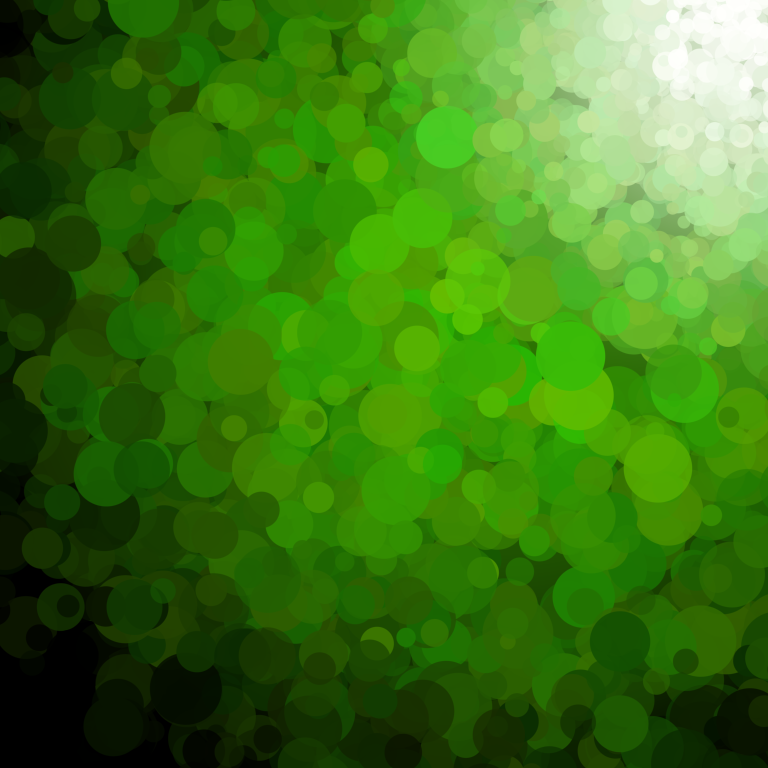
Give the GLSL for this background, as a Shadertoy shader.

```glsl
// Overlapping translucent green discs, lit white from the upper right and fading to black corners.

const vec2  LIGHT_POS    = vec2(0.97, 0.97);
const float LIGHT_REACH  = 0.53;
const vec2  GLOW_POS     = vec2(0.65, 0.66);
const float GLOW_REACH   = 0.75;
const float GLOW_FALLOFF = 2.0;
const vec3  COOL_GREEN   = vec3(0.14, 0.68, 0.01);
const vec3  WARM_GREEN   = vec3(0.36, 0.65, 0.00);
const vec3  LIGHT_COLOR  = vec3(1.00, 1.00, 0.99);
const int   LAYERS       = 18;
const float COARSE_CELL  = 0.098;
const float FINE_CELL    = 0.040;
const float MIN_RADIUS   = 0.012;
const float MAX_RADIUS   = 0.047;
const float TONE_JITTER  = 0.13;
const float REACH_JITTER = 0.10;
const float GROUND_TONE  = -0.30;

// Three random values in 0..1 from a cell and a seed
vec3 hash3(vec2 cell, float seed) {
    vec3 p = fract(vec3(cell.xyx + seed * 17.31) * vec3(0.1031, 0.1030, 0.0973));
    p += dot(p, p.yxz + 33.33);
    return fract((p.xxy + p.yzz) * p.zyx);
}

// Strength of the white light, 0..1
float lightAt(vec2 p) {
    return 1.0 - smoothstep(0.0, LIGHT_REACH, distance(p, LIGHT_POS));
}

// Colour of the scene at a point, with shifts in hue, tone and glow reach
vec3 glowColor(vec2 p, float warmth, float tone, float reachShift) {
    float reach = max(distance(p, GLOW_POS) / GLOW_REACH + reachShift, 0.0);
    float glow = max(1.0 - pow(reach, GLOW_FALLOFF), 0.0);
    float light = lightAt(p);
    // Keeps the upper right corner bright where the green glow fades
    glow = mix(glow, 1.0, smoothstep(0.0, 0.4, light));
    vec3 green = mix(COOL_GREEN, WARM_GREEN, warmth) * glow * (1.0 + tone);
    return mix(green, LIGHT_COLOR, clamp(light * (1.0 + 0.7 * tone), 0.0, 1.0));
}

// Paints one layer of jittered discs over the colour below
vec3 paintLayer(vec3 color, vec2 uv, float layer, float pixel) {
    bool fine = mod(layer, 3.0) > 1.5;
    float cellSize = fine ? FINE_CELL : COARSE_CELL;
    float depth = layer / float(LAYERS - 1);
    vec2 grid = uv / cellSize + hash3(vec2(layer, 5.0), 3.0).xy * 7.0 + 20.0;
    vec2 baseCell = floor(grid);

    for (int y = -1; y <= 1; y++) {
        for (int x = -1; x <= 1; x++) {
            vec2 cell = baseCell + vec2(x, y);
            vec3 place = hash3(cell, layer + 1.0);
            vec3 look = hash3(cell, layer + 41.0);
            vec3 shift = hash3(cell, layer + 83.0);
            vec2 offset = (grid - cell - place.xy) * cellSize;
            vec2 center = uv - offset;
            float light = lightAt(center);

            // Discs shrink toward the light; upper layers hold more small ones
            float size = pow(place.z, mix(0.45, 1.0, depth));
            float radius = mix(MIN_RADIUS, MAX_RADIUS, size) * mix(1.0, 0.42, light);
            if (fine) radius = mix(0.009, 0.026, size) * mix(1.0, 0.75, light);

            // Fine discs gather near the light
            float keep = fine ? 0.03 + 1.3 * light : mix(1.0, 0.6, depth);
            float present = step(shift.x, keep);

            // Nearer discs are a little brighter
            float tone = (look.y * 2.0 - 1.0) * TONE_JITTER + (depth - 0.4) * 0.14;
            float reachShift = (shift.y * 2.0 - 1.0) * REACH_JITTER - depth * 0.03;
            vec3 disc = glowColor(center, look.x, tone, reachShift);
            float mask = 1.0 - smoothstep(-pixel, pixel, length(offset) - radius);
            float opacity = mix(0.55, 0.96, look.z);
            color = mix(color, disc, mask * opacity * present);
        }
    }
    return color;
}

void mainImage(out vec4 fragColor, in vec2 fragCoord) {
    vec2 uv = fragCoord / iResolution.y;
    float pixel = 0.75 / iResolution.y;

    // Dim ground below the discs
    vec3 color = glowColor(uv, 0.5, GROUND_TONE, 0.05);

    // Discs from back to front
    for (int i = 0; i < LAYERS; i++) {
        color = paintLayer(color, uv, float(i), pixel);
    }
    fragColor = vec4(clamp(color, 0.0, 1.0), 1.0);
}
```
